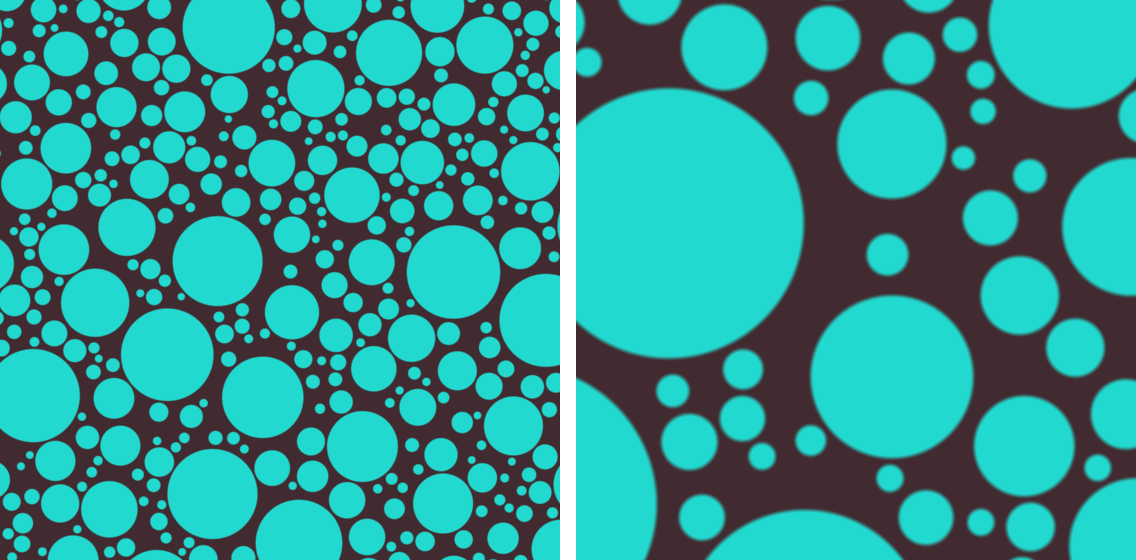
Left, the full canvas; right, a detail of the centre.
Give the GLSL for this pattern, as a WebGL 2 fragment shader.

```glsl
#version 300 es
precision highp float;
// Loose packing of flat turquoise discs in many sizes on a dark plum ground.
// Each level drops one disc per cell of a turned grid, from large to small;
// a disc shrinks to fit between the larger ones or is dropped.

uniform vec2 u_resolution;
out vec4 fragColor;

const vec3 GROUND = vec3(0.26, 0.17, 0.19);
const vec3 TURQUOISE = vec3(0.135, 0.85, 0.81);

const int LEVELS = 6;
const int MAX_DISCS = 128;
const float LARGEST = 0.085;   // radius limit of the first level
const float SMALLEST = 0.0065; // no disc is smaller than this
const float SHRINK = 0.7;      // radius ratio from level to level
const float GAP = 0.004;       // least space between discs
const float EDGE = 0.0018;     // half width of the soft rim

// Discs near this pixel: centre in xy, radius in z
vec3 discs[MAX_DISCS];

float hash(vec2 p, float seed) {
    return fract(sin(dot(p, vec2(127.1, 311.7)) + seed * 74.7) * 43758.5453);
}

mat2 rotation(float angle) {
    float c = cos(angle), s = sin(angle);
    return mat2(c, s, -s, c);
}

// Signed distance to the nearest disc; stops early once below the limit
float discDistance(vec2 point, int count, float limit) {
    float nearest = 1.0;
    for (int i = 0; i < count && nearest >= limit; i++) {
        nearest = min(nearest, distance(point, discs[i].xy) - discs[i].z);
    }
    return nearest;
}

// Preferred radius: large discs are rare on the first level only
float wantedRadius(vec2 cell, float level, float low, float high) {
    float bias = level < 0.5 ? 2.0 : 0.7;
    return mix(low, high, pow(hash(cell, level + 0.31), bias));
}

// Random centre that keeps the disc inside its own cell
vec2 discCentre(vec2 cell, float level, float size, float radius) {
    vec2 jitter = vec2(hash(cell, level + 11.7), hash(cell, level + 23.9)) - 0.5;
    return (cell + 0.5) * size + jitter * (size - GAP - 2.0 * radius);
}

// Fills the list with every disc that can affect the point
int packDiscs(vec2 point) {
    int count = 0;
    float radius = LARGEST;
    float reach = EDGE + float(LEVELS) * GAP
        + 2.0 * LARGEST * (1.0 - pow(SHRINK, float(LEVELS))) / (1.0 - SHRINK);

    for (int k = 0; k < LEVELS; k++) {
        float level = float(k);
        float size = 2.15 * radius + GAP;
        float low = max(SMALLEST, 0.4 * radius);
        mat2 turn = rotation(0.5 + 1.9 * level);
        vec2 home = floor(turn * point / size);

        // Only smaller discs still to come can pass on an influence
        reach -= 2.0 * radius + GAP;
        int span = int(ceil(reach / size));

        for (int y = -span; y <= span; y++) {
            for (int x = -span; x <= span; x++) {
                vec2 cell = home + vec2(x, y);
                float wanted = wantedRadius(cell, level, low, radius);
                vec2 centre = discCentre(cell, level, size, wanted) * turn;
                if (distance(centre, point) > wanted + reach) continue;

                float room = discDistance(centre, count, low + GAP) - GAP;
                if (room >= low && count < MAX_DISCS) {
                    discs[count] = vec3(centre, min(wanted, room));
                    count++;
                }
            }
        }
        radius *= SHRINK;
    }
    return count;
}

void main() {
    vec2 point = gl_FragCoord.xy / min(u_resolution.x, u_resolution.y);
    int count = packDiscs(point);
    float rim = discDistance(point, count, -1.0);
    float cover = 1.0 - smoothstep(-EDGE, EDGE, rim);
    fragColor = vec4(mix(GROUND, TURQUOISE, cover), 1.0);
}
```
